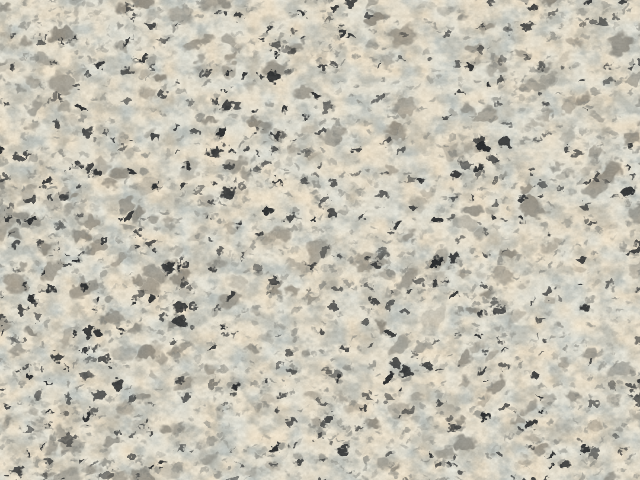
Write a Shadertoy shader that draws this texture.

```glsl
// Pale speckled granite: cream ground, taupe blotches, grey flecks and dark mica grains.

const vec3 CREAM = vec3(0.885, 0.865, 0.805);
const vec3 COOL_GREY = vec3(0.715, 0.722, 0.69);
const vec3 WARM_TINT = vec3(0.025, 0.0, -0.025);
const vec3 TAUPE = vec3(0.50, 0.47, 0.42);
const vec3 FLECK_GREY = vec3(0.53, 0.53, 0.505);
const vec3 MICA = vec3(0.14, 0.15, 0.16);

float hash(vec2 p) {
    return fract(sin(dot(p, vec2(127.1, 311.7))) * 43758.5453);
}

float noise(vec2 p) {
    vec2 i = floor(p), f = fract(p);
    f = f * f * (3.0 - 2.0 * f);
    return mix(mix(hash(i), hash(i + vec2(1, 0)), f.x),
               mix(hash(i + vec2(0, 1)), hash(i + vec2(1, 1)), f.x), f.y);
}

float fbm(vec2 p) {
    float sum = 0.0, amp = 0.5;
    for (int i = 0; i < 4; i++) {
        sum += amp * noise(p);
        p = mat2(1.6, 1.2, -1.2, 1.6) * p + 7.3;
        amp *= 0.5;
    }
    return sum / 0.9375;
}

// Displaces a point so that grain outlines become ragged
vec2 ragged(vec2 p, float freq, float amount) {
    vec2 coarse = vec2(noise(p * freq), noise(p * freq + 31.7)) - 0.5;
    vec2 fine = vec2(noise(p * freq * 2.3 + 11.0), noise(p * freq * 2.3 + 57.0)) - 0.5;
    return p + amount * (coarse + 0.6 * fine);
}

// Opacity of scattered tilted ellipses, one candidate per jittered cell
float grains(vec2 p, float cell, float chance, vec2 radii, float faintest, float soft, float seed) {
    vec2 home = floor(p / cell);
    float opacity = 0.0;
    for (int y = -1; y <= 1; y++) {
        for (int x = -1; x <= 1; x++) {
            vec2 id = home + vec2(x, y);
            vec2 key = id + seed;
            float cluster = mix(0.3, 1.7, noise(id * cell * 9.0 + seed));
            if (hash(key) > chance * cluster) continue;

            vec2 centre = (id + vec2(hash(key + 3.1), hash(key + 5.7))) * cell;
            float angle = 0.25 + 1.5 * (hash(key + 9.2) - 0.5);
            float c = cos(angle), s = sin(angle);
            vec2 d = mat2(c, -s, s, c) * (p - centre);
            d *= vec2(0.8, mix(1.0, 1.6, hash(key + 12.4)));

            float size = hash(key + 15.8);
            float radius = mix(radii.x, radii.y, size * size);
            float cover = 1.0 - smoothstep(-soft, soft, length(d) - radius);
            opacity = max(opacity, cover * mix(faintest, 1.0, hash(key + 18.3)));
        }
    }
    return opacity;
}

// Cloudy feldspar ground with cool patches and a warm drift
vec3 ground(vec2 p) {
    float patches = smoothstep(0.36, 0.74, fbm(p * vec2(38.0, 48.0)));
    float mottle = noise(p * vec2(120.0, 150.0) + 40.0) - 0.5;
    vec3 colour = mix(CREAM, COOL_GREY, 0.75 * patches);
    colour += WARM_TINT * (2.0 * noise(p * 34.0 + 80.0) - 0.8);
    return colour + 0.07 * mottle;
}

void mainImage(out vec4 fragColor, in vec2 fragCoord) {
    vec2 p = fragCoord / iResolution.y;
    float soft = max(0.0022, 0.8 / iResolution.y);

    vec3 colour = ground(p);

    // Broad translucent quartz blotches
    vec2 q = ragged(p, 60.0, 0.016);
    float blotch = grains(q, 0.045, 0.40, vec2(0.010, 0.023), 0.3, 2.0 * soft, 17.0);
    vec3 quartz = mix(TAUPE, FLECK_GREY, noise(p * 25.0 + 9.0));
    colour = mix(colour, quartz, 0.8 * blotch);

    // Small half-tone flecks
    q = ragged(p, 95.0, 0.011);
    float fleck = grains(q, 0.020, 0.42, vec2(0.004, 0.008), 0.2, 1.4 * soft, 71.0);
    colour = mix(colour, FLECK_GREY, 0.75 * fleck);

    // Crisp dark mica
    q = ragged(p, 100.0, 0.013);
    float speck = grains(q, 0.024, 0.25, vec2(0.004, 0.0115), 0.45, soft, 133.0);
    colour = mix(colour, MICA, 0.95 * speck);

    // Fine surface grit
    colour += 0.035 * (noise(p * 330.0) - 0.5);

    fragColor = vec4(clamp(colour, 0.0, 1.0), 1.0);
}
```
